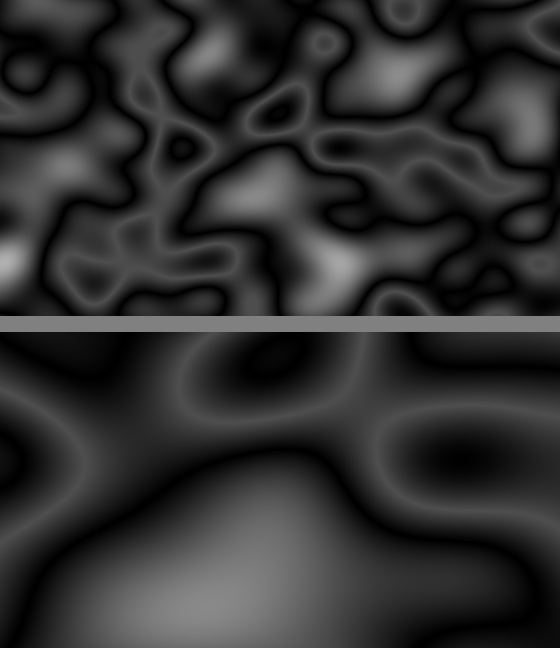
Top, the full canvas; bottom, a detail of the centre.
Give the GLSL for this texture, as a Shadertoy shader.

```glsl
// Smooth grey clouds cut by soft black contour lines, with bright rims around small dark loops.

const float PI = 3.14159265;
const int WAVES = 24;

float hash(float n, float seed) {
    return fract(sin(n * 127.1 + seed * 311.7) * 43758.545);
}

// Random field of unit variance: plane waves spread evenly over all directions
float waveField(vec2 p, float frequency, float seed) {
    float sum = 0.0;
    for (int i = 0; i < WAVES; i++) {
        float n = float(i) + 1.0;
        float angle = PI * (n + hash(n, seed)) / float(WAVES);
        float k = frequency * mix(0.6, 1.4, hash(n, seed + 1.0));
        float phase = 2.0 * PI * hash(n, seed + 2.0);
        sum += sin(k * dot(p, vec2(cos(angle), sin(angle))) + phase);
    }
    return sum * sqrt(2.0 / float(WAVES));
}

// Absolute value with a rounded crease
float softAbs(float x, float radius) {
    return sqrt(x * x + radius * radius) - radius;
}

// Zero lines turn black; the negative side peaks at foldLevel and falls again
float foldContours(float height, float foldLevel, float radius) {
    float rim = softAbs(height + foldLevel, radius) - foldLevel;
    return softAbs(rim, radius);
}

void mainImage(out vec4 fragColor, in vec2 fragCoord) {
    vec2 p = fragCoord / iResolution.y;

    // Features are slightly wider than tall
    vec2 stretched = p * vec2(0.86, 1.14);

    // Broad shapes plus finer lumps
    float broad = waveField(stretched, 13.0, 3.0);
    float fine = waveField(stretched, 26.0, 11.0);
    float height = 0.265 * (0.9 * broad + 0.43 * fine) - 0.02;

    float grey = foldContours(height, 0.31, 0.008);
    fragColor = vec4(vec3(clamp(grey, 0.0, 1.0)), 1.0);
}
```
